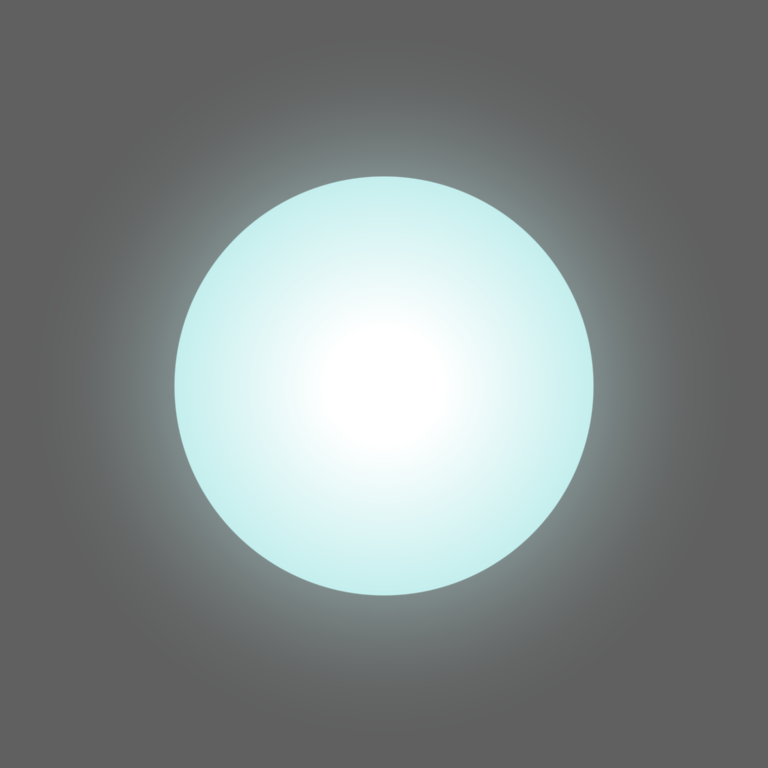
This background is drawn by a WebGL 2 fragment shader. Its source:

```glsl
#version 300 es
precision highp float;

uniform vec2 u_resolution;
out vec4 fragColor;

void main() {
    float scale = min(u_resolution.x, u_resolution.y);
    vec2 p = (gl_FragCoord.xy - 0.5 * u_resolution) / scale;
    float dist = length(p - vec2(0.0, -0.0025));
    float radius = 0.2728;

    // Grey backdrop with a soft cyan halo around the disc
    float halo = clamp(1.0 - (dist - radius) / 0.2, 0.0, 1.0);
    vec3 color = vec3(0.376) + vec3(0.12, 0.17, 0.17) * halo * halo;

    // Disc shading from a white core to a pale cyan rim
    float rim = clamp((dist - 0.075) / (radius - 0.075), 0.0, 1.0);
    vec3 disc = mix(vec3(1.0), vec3(0.768, 0.935, 0.932), rim);

    // Antialiased disc edge
    float pixel = 1.0 / scale;
    float coverage = 1.0 - smoothstep(-pixel, pixel, dist - radius);
    fragColor = vec4(mix(color, disc, coverage), 1.0);
}
```
